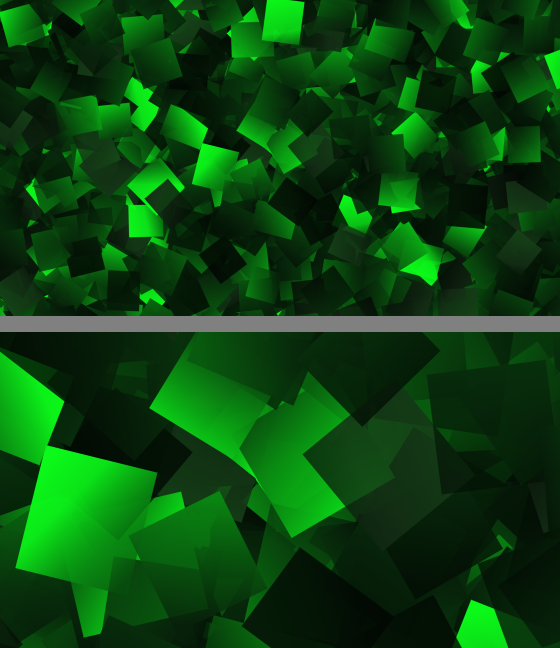
Top: the whole. Bottom: its middle third, enlarged.
A WebGL 2 fragment shader for this background:

```glsl
#version 300 es
precision highp float;

uniform vec2 u_resolution;
out vec4 fragColor;

const int LAYERS = 12;
const float CELL = 0.145;   // grid pitch, in canvas heights
const float TAU = 6.2831853;

// Integer hash: three lattice coordinates to three values in 0..1
vec3 hash3(ivec3 p) {
    uvec3 v = uvec3(p + 4096) * 1664525u + 1013904223u;
    v.x += v.y * v.z;
    v.y += v.z * v.x;
    v.z += v.x * v.y;
    v ^= v >> 16u;
    v.x += v.y * v.z;
    v.y += v.z * v.x;
    v.z += v.x * v.y;
    return vec3(v >> 8u) / 16777216.0;
}

vec2 direction(float angle) {
    return vec2(cos(angle), sin(angle));
}

vec2 rotate(vec2 p, float angle) {
    vec2 d = direction(angle);
    return vec2(d.x * p.x + d.y * p.y, d.x * p.y - d.y * p.x);
}

float boxDistance(vec2 p, vec2 halfSize) {
    vec2 d = abs(p) - halfSize;
    return length(max(d, 0.0)) + min(max(d.x, d.y), 0.0);
}

// Mostly dim levels with a thin, very bright tail
float skewedLevel(float h) {
    return 0.05 + 0.32 * h + 1.15 * pow(h, 12.0);
}

vec3 greenRamp(float level, float grey) {
    float g = clamp(level, 0.0, 0.98);
    float floorTint = min(1.0, g / 0.14);
    vec3 green = vec3(0.025 * floorTint + 0.02 * g, g, 0.03 * floorTint + 0.07 * g);
    return mix(green, vec3(0.11, 0.2, 0.11) * floorTint, grey);
}

// Blend one tilted, graded tile over the colour below it
vec3 paintTile(vec3 below, vec2 p, ivec3 id, float pixel) {
    vec3 place = hash3(id);
    vec3 form = hash3(id + ivec3(0, 0, 100));
    vec3 shade = hash3(id + ivec3(0, 0, 200));

    vec2 local = rotate(p - place.xy * CELL, place.z * TAU);
    vec2 halfSize = mix(vec2(0.048), vec2(0.069), form.xy);
    float coverage = smoothstep(0.7, -0.7, boxDistance(local, halfSize) / pixel);

    float ramp = dot(local / halfSize, direction(shade.x * TAU));
    float t = clamp(0.5 + 0.42 * ramp, 0.0, 1.0);
    float level = skewedLevel(form.z) * mix(0.35, 1.45, t);
    float grey = 0.6 * step(0.88, shade.z) * step(form.z, 0.7);
    float alpha = mix(mix(0.55, 0.9, shade.y), 1.0, t);
    return mix(below, greenRamp(level, grey), coverage * alpha);
}

// One jittered grid of tiles
vec3 paintLayer(vec3 below, vec2 p, int layer, float pixel) {
    vec2 shifted = p + hash3(ivec3(layer, 71, 300)).xy * CELL;
    ivec2 home = ivec2(floor(shifted / CELL));
    vec3 color = below;
    for (int y = -1; y <= 1; y++) {
        for (int x = -1; x <= 1; x++) {
            ivec2 cell = home + ivec2(x, y);
            color = paintTile(color, shifted - vec2(cell) * CELL, ivec3(cell, layer), pixel);
        }
    }
    return color;
}

void main() {
    vec2 p = gl_FragCoord.xy / u_resolution.y;
    float pixel = 1.0 / u_resolution.y;
    vec3 color = greenRamp(0.12, 0.0);
    for (int layer = 0; layer < LAYERS; layer++) {
        color = paintLayer(color, p, layer, pixel);
    }
    fragColor = vec4(color, 1.0);
}
```
